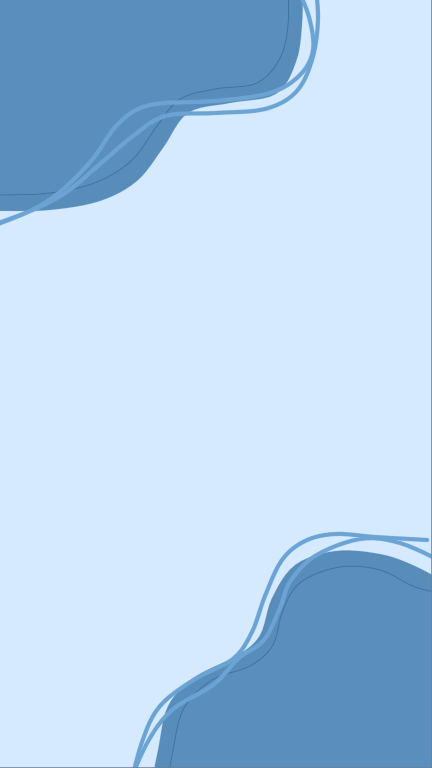
Reproduce this background procedurally as a Shadertoy shader.

```glsl
const vec2 GRID = vec2(432.0, 768.0);   // design units across the canvas, y down
const vec3 SKY = vec3(0.835, 0.918, 1.0);
const vec3 BLOB = vec3(0.353, 0.561, 0.741);
const vec3 RIM = vec3(0.345, 0.551, 0.729);
const vec3 INK = vec3(0.25, 0.44, 0.62);
const vec3 RIBBON = vec3(0.42, 0.645, 0.83);
const vec3 FRAME = vec3(0.42, 0.5, 0.58);
const float RIBBON_HALF = 2.1;
const float INK_HALF = 0.45;
const float FRAME_WIDTH = 0.8;
const int KNOTS = 12;
const int STEPS = 6;

// Spline knots: blob outline, inner contour and two ribbons per corner
const vec2 TOP_EDGE[KNOTS] = vec2[KNOTS](
    vec2(303, -20), vec2(302, 25), vec2(296, 62), vec2(276, 94), vec2(230, 103), vec2(188, 113),
    vec2(163, 148), vec2(137, 181), vec2(100, 201), vec2(50, 210), vec2(0, 211), vec2(-30, 211));
const vec2 TOP_INK[KNOTS] = vec2[KNOTS](
    vec2(288, -20), vec2(288, 25), vec2(280, 58), vec2(257, 83), vec2(215, 89), vec2(180, 99),
    vec2(157, 126), vec2(132, 160), vec2(97, 182), vec2(50, 193), vec2(0, 195), vec2(-30, 195));
const vec2 TOP_RIBBON_A[KNOTS] = vec2[KNOTS](
    vec2(296, -15), vec2(309, 17), vec2(313, 50), vec2(300, 75), vec2(270, 93), vec2(215, 101),
    vec2(150, 105), vec2(118, 124), vec2(92, 160), vec2(60, 192), vec2(30, 211), vec2(-10, 227));
const vec2 TOP_RIBBON_B[KNOTS] = vec2[KNOTS](
    vec2(315, -20), vec2(318, 20), vec2(312, 60), vec2(296, 92), vec2(265, 109), vec2(215, 113),
    vec2(165, 116), vec2(133, 136), vec2(100, 164), vec2(68, 191), vec2(35, 209), vec2(-10, 226));
const vec2 LOW_EDGE[KNOTS] = vec2[KNOTS](
    vec2(148, 800), vec2(158, 750), vec2(168, 706), vec2(195, 677), vec2(238, 655), vec2(260, 635),
    vec2(272, 598), vec2(295, 565), vec2(335, 551), vec2(380, 554), vec2(415, 566), vec2(450, 585));
const vec2 LOW_INK[KNOTS] = vec2[KNOTS](
    vec2(165, 800), vec2(173, 750), vec2(184, 708), vec2(212, 680), vec2(250, 666), vec2(273, 645),
    vec2(283, 610), vec2(301, 582), vec2(340, 567), vec2(380, 570), vec2(415, 587), vec2(450, 595));
const vec2 LOW_RIBBON_A[KNOTS] = vec2[KNOTS](
    vec2(128, 795), vec2(142, 742), vec2(160, 706), vec2(195, 679), vec2(233, 659), vec2(252, 632),
    vec2(265, 596), vec2(282, 560), vec2(305, 541), vec2(335, 534), vec2(375, 537), vec2(427, 540));
const vec2 LOW_RIBBON_B[KNOTS] = vec2[KNOTS](
    vec2(125, 795), vec2(146, 745), vec2(172, 710), vec2(213, 685), vec2(239, 658), vec2(264, 640),
    vec2(280, 608), vec2(290, 582), vec2(315, 556), vec2(360, 539), vec2(400, 543), vec2(445, 563));

vec2 catmullRom(vec2 a, vec2 b, vec2 c, vec2 d, float t) {
    return b + 0.5 * t * (c - a + t * (2.0 * a - 5.0 * b + 4.0 * c - d
             + t * (3.0 * (b - c) + d - a)));
}

// Signed distance to a spline, negative on its inner side
float splineDistance(vec2 p, vec2 knots[KNOTS]) {
    float nearest = 1e9, side = 1.0;
    vec2 start = knots[0];
    for (int i = 0; i < KNOTS - 1; i++) {
        vec2 a = knots[max(i - 1, 0)], b = knots[i];
        vec2 c = knots[i + 1], d = knots[min(i + 2, KNOTS - 1)];
        for (int j = 1; j <= STEPS; j++) {
            vec2 end = catmullRom(a, b, c, d, float(j) / float(STEPS));
            vec2 along = end - start, v = p - start;
            vec2 away = v - along * clamp(dot(v, along) / dot(along, along), 0.0, 1.0);
            float dist = dot(away, away);
            if (dist < nearest) {
                nearest = dist;
                side = along.x * v.y - along.y * v.x;
            }
            start = end;
        }
    }
    return side > 0.0 ? -sqrt(nearest) : sqrt(nearest);
}

float coverage(float dist, float pixel) {
    return smoothstep(0.75, -0.75, dist / pixel);
}

void mainImage(out vec4 fragColor, in vec2 fragCoord) {
    vec2 uv = fragCoord / iResolution.xy;
    vec2 p = vec2(uv.x, 1.0 - uv.y) * GRID;
    float pixel = GRID.y / iResolution.y;

    // Each half of the canvas holds one corner group
    float edge, ink, ribbon;
    if (p.y < 0.5 * GRID.y) {
        edge = splineDistance(p, TOP_EDGE);
        ink = splineDistance(p, TOP_INK);
        ribbon = min(abs(splineDistance(p, TOP_RIBBON_A)), abs(splineDistance(p, TOP_RIBBON_B)));
    } else {
        edge = splineDistance(p, LOW_EDGE);
        ink = splineDistance(p, LOW_INK);
        ribbon = min(abs(splineDistance(p, LOW_RIBBON_A)), abs(splineDistance(p, LOW_RIBBON_B)));
    }

    // Blob, contour and ribbons, back to front
    vec3 color = mix(SKY, RIM, coverage(edge, pixel));
    color = mix(color, BLOB, coverage(ink, pixel));
    color = mix(color, INK, coverage(abs(ink) - INK_HALF, pixel));
    color = mix(color, RIBBON, coverage(ribbon - RIBBON_HALF, pixel));

    // Hairline along the right and lower borders
    vec2 border = GRID - p;
    color = mix(color, FRAME, coverage(min(border.x, border.y) - FRAME_WIDTH, pixel));
    fragColor = vec4(color, 1.0);
}
```
